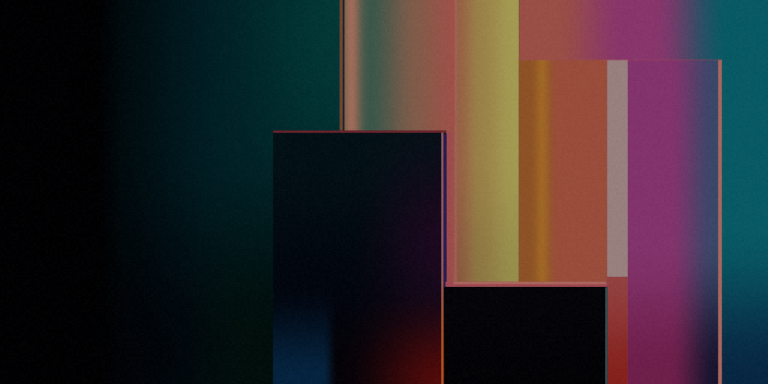
A WebGL 1 fragment shader for this background:

```glsl
precision highp float;
// Dim overlapping glass panels in teal, gold and magenta behind two dark blocks.
uniform vec2 u_resolution;

// Grain hash without sine
float hash(vec2 p) {
  vec3 q = fract(vec3(p.xyx) * 0.1031);
  q += dot(q, q.yzx + 33.33);
  return fract((q.x + q.y) * q.z);
}

// Antialiased interval and rectangle; lo and hi are opposite corners
float span(float v, float lo, float hi, float aa) {
  return clamp((v - lo) / aa + 0.5, 0.0, 1.0) * clamp((hi - v) / aa + 0.5, 0.0, 1.0);
}
float box(vec2 p, vec2 lo, vec2 hi, float aa) {
  return span(p.x, lo.x, hi.x, aa) * span(p.y, lo.y, hi.y, aa);
}

// Soft bell-shaped glow around a centre
float glow(float v, float centre, float width) {
  float d = (v - centre) / width;
  return exp(-d * d);
}

// Dark left wall fading into teal
vec3 leftWall(vec2 p) {
  vec3 teal = mix(vec3(0.0, 0.12, 0.145), vec3(0.01, 0.22, 0.21),
                  smoothstep(0.5, 0.9, p.x) * smoothstep(0.2, 0.95, p.y));
  vec3 low = mix(vec3(0.004, 0.03, 0.06), vec3(0.005, 0.055, 0.045), smoothstep(0.4, 0.65, p.x));
  vec3 col = mix(low, teal, smoothstep(0.08, 0.65, p.y));
  return mix(vec3(0.004, 0.004, 0.01), col, smoothstep(0.24, 0.6, p.x) * 0.75 + smoothstep(0.25, 0.33, p.x) * 0.25);
}

// Peach and grey-green glass column
vec3 glassColumn(vec2 p) {
  vec3 col = mix(vec3(0.22, 0.34, 0.29), vec3(0.50, 0.36, 0.29), smoothstep(0.95, 1.09, p.x));
  col = mix(col, vec3(0.61, 0.32, 0.28), smoothstep(1.07, 1.18, p.x));
  return mix(col, vec3(0.62, 0.42, 0.34), glow(p.x, 0.915, 0.025));
}

vec3 goldColumn(vec2 p) {
  vec3 col = mix(vec3(0.59, 0.38, 0.27), vec3(0.60, 0.50, 0.28), smoothstep(1.19, 1.25, p.x));
  col = mix(col, vec3(0.64, 0.60, 0.32), smoothstep(1.24, 1.34, p.x));
  return col * mix(0.92, 1.0, smoothstep(0.25, 0.6, p.y));
}

// Salmon to magenta to teal backdrop on the right
vec3 rightWall(vec2 p) {
  vec3 teal = mix(vec3(0.03, 0.15, 0.26), vec3(0.03, 0.35, 0.39), smoothstep(0.0, 0.42, p.y));
  vec3 col = mix(vec3(0.60, 0.31, 0.27), vec3(0.53, 0.21, 0.42), smoothstep(1.44, 1.63, p.x));
  return mix(col, teal, smoothstep(1.70, 1.90, p.x));
}

vec3 orangePanel(vec2 p) {
  vec3 col = mix(vec3(0.55, 0.32, 0.15), vec3(0.60, 0.30, 0.23), smoothstep(1.40, 1.46, p.x));
  return mix(col, vec3(0.64, 0.42, 0.14), 0.8 * glow(p.x, 1.412, 0.018));
}

vec3 magentaPanel(vec2 p) {
  float side = smoothstep(1.74, 1.87, p.x);
  vec3 upper = mix(vec3(0.51, 0.20, 0.42), vec3(0.22, 0.28, 0.41), side);
  vec3 lower = mix(vec3(0.43, 0.12, 0.29), vec3(0.09, 0.08, 0.18), side);
  return mix(lower, upper, smoothstep(0.02, 0.38, p.y));
}

// Tall dark block with blue and red light at its foot
vec3 tallBlock(vec2 p) {
  vec3 col = mix(vec3(0.008, 0.02, 0.055), vec3(0.01, 0.065, 0.085), smoothstep(0.2, 0.65, p.y));
  col = mix(col, vec3(0.11, 0.035, 0.12), smoothstep(0.9, 1.16, p.x) * glow(p.y, 0.36, 0.22));
  float foot = 1.0 - smoothstep(0.0, 0.27, p.y);
  float split = smoothstep(0.84, 0.88, p.x);
  vec3 light = mix(vec3(0.02, 0.14, 0.25), mix(vec3(0.02, 0.01, 0.03), vec3(0.32, 0.04, 0.04),
                   smoothstep(0.88, 1.16, p.x)), split);
  return mix(col, light, foot);
}

void main() {
  vec2 p = gl_FragCoord.xy / u_resolution * vec2(2.0, 1.0);
  float aa = 1.3 / u_resolution.y;
  vec3 peach = vec3(0.66, 0.40, 0.36);
  vec3 rose = vec3(0.62, 0.28, 0.32);

  // Backdrop and tall columns
  vec3 col = leftWall(p);
  col = mix(col, glassColumn(p), span(p.x, 0.885, 1.1875, aa));
  col = mix(col, vec3(0.48, 0.24, 0.17), span(p.x, 0.885, 0.890, aa));
  col = mix(col, vec3(0.16, 0.12, 0.11), span(p.x, 0.892, 0.897, aa));
  col = mix(col, goldColumn(p), span(p.x, 1.1875, 1.3516, aa));
  col = mix(col, peach, 0.7 * span(p.x, 1.184, 1.190, aa));
  col = mix(col, rightWall(p), span(p.x, 1.3516, 2.1, aa));

  // Panels hung below the right header
  col = mix(col, orangePanel(p), box(p, vec2(1.3516, -0.1), vec2(1.581, 0.844), aa));
  col = mix(col, magentaPanel(p), box(p, vec2(1.635, -0.1), vec2(1.875, 0.844), aa));
  vec3 ember = mix(vec3(0.52, 0.13, 0.11), vec3(0.57, 0.25, 0.25), smoothstep(0.0, 0.28, p.y));
  col = mix(col, ember, box(p, vec2(1.581, -0.1), vec2(1.635, 0.279), aa));
  col = mix(col, vec3(0.59, 0.50, 0.49), box(p, vec2(1.581, 0.279), vec2(1.635, 0.844), aa));
  col = mix(col, peach, box(p, vec2(1.870, -0.1), vec2(1.880, 0.844), aa));
  col = mix(col, rose, 0.35 * box(p, vec2(1.3516, 0.842), vec2(1.880, 0.846), aa));

  // Tall block, its rim and the refracted stripes beside it
  col = mix(col, tallBlock(p), box(p, vec2(0.711, -0.1), vec2(1.1615, 0.659), aa));
  col = mix(col, vec3(0.42, 0.14, 0.17), box(p, vec2(0.711, 0.654), vec2(1.1615, 0.660), aa));
  col = mix(col, rose, 0.6 * box(p, vec2(1.163, 0.25), vec2(1.178, 0.655), aa));
  col = mix(col, vec3(0.15, 0.11, 0.32), box(p, vec2(1.155, 0.25), vec2(1.163, 0.652), aa));
  vec3 rim = mix(vec3(0.68, 0.34, 0.13), vec3(0.58, 0.35, 0.40), smoothstep(0.1, 0.35, p.y));

  // Low block with a bright upper edge
  vec3 lowCol = mix(vec3(0.012, 0.008, 0.02), vec3(0.02, 0.018, 0.035), smoothstep(0.0, 0.25, p.y));
  col = mix(col, lowCol, box(p, vec2(1.157, -0.1), vec2(1.581, 0.254), aa));
  col = mix(col, rose, box(p, vec2(1.160, 0.253), vec2(1.581, 0.266), aa));
  col = mix(col, peach, box(p, vec2(1.180, 0.260), vec2(1.578, 0.266), aa));
  col = mix(col, vec3(0.15, 0.34, 0.36), box(p, vec2(1.576, -0.1), vec2(1.581, 0.252), aa));
  col = mix(col, rim, box(p, vec2(1.149, -0.1), vec2(1.155, 0.655), aa));

  // Fine grain
  col += (hash(floor(p * 256.0)) - 0.5) * 0.018;
  gl_FragColor = vec4(clamp(col, 0.0, 1.0), 1.0);
}
```
